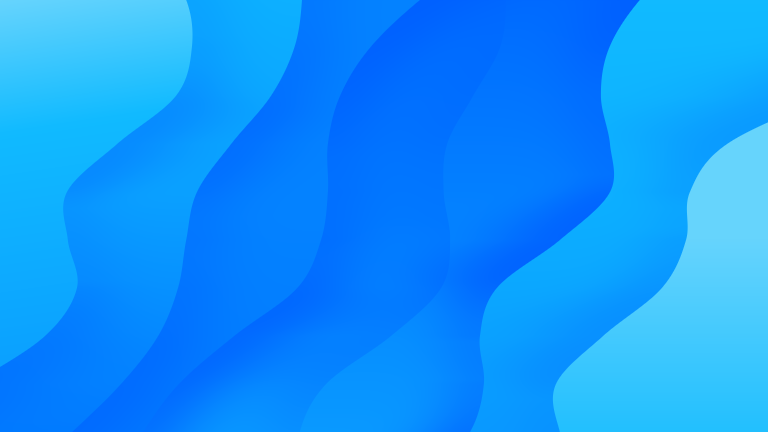
Reproduce this background procedurally as a WebGL 1 fragment shader.

```glsl
precision highp float;
// Overlapping blue paper waves running diagonally across the canvas.
// Each edge is a smooth spline x(depth); sheets are stacked from the middle
// outwards, each with a vertical colour ramp and a soft shadow below it.

uniform vec2 u_resolution;

const float ASPECT = 16.0 / 9.0;
const float KNOT_SPANS = 9.0;      // spline intervals from top to bottom
const float SHADOW_WIDTH = 0.11;   // in canvas heights
const float SHADOW_FLOOR = 0.35;   // shadow left on upright parts of an edge
const float LEFT_TILT = 0.15;      // slant of the far left ramp
const vec3 SHADOW_BLUE = vec3(0.0, 0.36, 1.0);
const vec3 DEEP_BLUE   = vec3(0.0, 0.42, 1.0);
const vec3 ROYAL_BLUE  = vec3(0.005, 0.48, 1.0);
const vec3 AZURE       = vec3(0.015, 0.51, 1.0);
const vec3 BRIGHT_BLUE = vec3(0.035, 0.60, 1.0);
const vec3 SKY_BLUE    = vec3(0.05, 0.69, 1.0);
const vec3 CYAN_BLUE   = vec3(0.065, 0.73, 1.0);
const vec3 PALE_BLUE   = vec3(0.40, 0.83, 0.99);

// Catmull-Rom weights for four knots at once
vec4 splineWeight(vec4 offset) {
  vec4 a = min(abs(offset), 2.0);
  vec4 inner = (1.5 * a - 2.5) * a * a + 1.0;
  vec4 outer = ((2.5 - 0.5 * a) * a - 4.0) * a + 2.0;
  return mix(inner, outer, step(1.0, a));
}

// Horizontal place of an edge at a depth measured down from the top
float spline(float depth, vec4 top, vec4 middle, vec4 bottom) {
  vec4 offset = depth * KNOT_SPANS + 1.0 - vec4(0.0, 1.0, 2.0, 3.0);
  return dot(top, splineWeight(offset))
       + dot(middle, splineWeight(offset - 4.0))
       + dot(bottom, splineWeight(offset - 8.0));
}

// x: signed distance to the right of the edge, y: how far the edge leans
vec2 wave(vec2 p, vec4 top, vec4 middle, vec4 bottom) {
  const float STEP = 0.004;
  float edge = spline(p.y, top, middle, bottom);
  float slope = (spline(p.y + STEP, top, middle, bottom)
               - spline(p.y - STEP, top, middle, bottom)) / (2.0 * STEP);
  float stretch = sqrt(1.0 + slope * slope);
  return vec2(p.x - edge, max(-slope, 0.0)) / stretch;
}

// Three-stop vertical ramp
vec3 ramp(float depth, float middleDepth, vec3 top, vec3 middle, vec3 bottom) {
  vec3 upper = mix(top, middle, clamp(depth / middleDepth, 0.0, 1.0));
  float lower = clamp((depth - middleDepth) / (1.0 - middleDepth), 0.0, 1.0);
  return mix(upper, bottom, lower);
}

// Cast a shadow, then lay the sheet; side is 1 for right sheets, -1 for left
vec3 layer(vec3 below, vec2 edge, float side, vec3 fill, float shadow) {
  float inside = edge.x * side;
  float reach = min(inside, 0.0) / SHADOW_WIDTH;
  float strength = shadow * mix(SHADOW_FLOOR, 1.0, edge.y);
  vec3 shaded = mix(below, SHADOW_BLUE, strength * exp(-reach * reach));
  return mix(shaded, fill, clamp(inside * u_resolution.y + 0.5, 0.0, 1.0));
}

void main() {
  vec2 uv = gl_FragCoord.xy / u_resolution;
  vec2 p = vec2(uv.x * ASPECT, 1.0 - uv.y);

  // Edges from left to right, knots from top to bottom
  vec2 farLeft = wave(p, vec4(0.36, 0.431, 0.444, 0.407),
    vec4(0.271, 0.155, 0.157, 0.178), vec4(0.104, -0.065, -0.25, -0.35));
  vec2 midLeft = wave(p, vec4(0.697, 0.699, 0.681, 0.627),
    vec4(0.535, 0.456, 0.431, 0.412), vec4(0.366, 0.28, 0.167, 0.046));
  vec2 nearLeft = wave(p, vec4(1.123, 0.972, 0.856, 0.787),
    vec4(0.759, 0.759, 0.743, 0.688), vec4(0.542, 0.414, 0.331, 0.266));
  vec2 nearRight = wave(p, vec4(1.157, 1.171, 1.157, 1.095),
    vec4(1.035, 1.027, 1.042, 1.021), vec4(0.905, 0.755, 0.694, 0.694));
  vec2 midRight = wave(p, vec4(1.597, 1.481, 1.41, 1.391),
    vec4(1.412, 1.412, 1.296, 1.15), vec4(1.111, 1.12, 1.088, 0.995));
  vec2 farRight = wave(p, vec4(2.662, 2.431, 2.199, 1.921),
    vec4(1.683, 1.597, 1.588, 1.532), vec4(1.396, 1.287, 1.296, 1.343));

  // Deepest sheet
  vec3 color = ramp(p.y, 0.5, DEEP_BLUE, ROYAL_BLUE, BRIGHT_BLUE);

  // Right sheets
  color = layer(color, nearRight, 1.0,
    ramp(p.y, 0.5, DEEP_BLUE, AZURE, BRIGHT_BLUE), 0.3);
  color = layer(color, midRight, 1.0,
    ramp(p.y, 0.45, CYAN_BLUE, SKY_BLUE, BRIGHT_BLUE), 0.9);
  color = layer(color, farRight, 1.0,
    ramp(p.y, 0.55, PALE_BLUE, PALE_BLUE, mix(CYAN_BLUE, PALE_BLUE, 0.2)), 0.3);

  // Left sheets
  color = layer(color, nearLeft, -1.0,
    ramp(p.y, 0.5, AZURE, AZURE, ROYAL_BLUE), 0.8);
  color = layer(color, midLeft, -1.0,
    ramp(p.y, 0.45, SKY_BLUE, mix(BRIGHT_BLUE, SKY_BLUE, 0.3), ROYAL_BLUE), 0.6);
  color = layer(color, farLeft, -1.0,
    ramp(p.y + LEFT_TILT * p.x, 0.31, PALE_BLUE, CYAN_BLUE, BRIGHT_BLUE), 0.4);

  gl_FragColor = vec4(color, 1.0);
}
```
